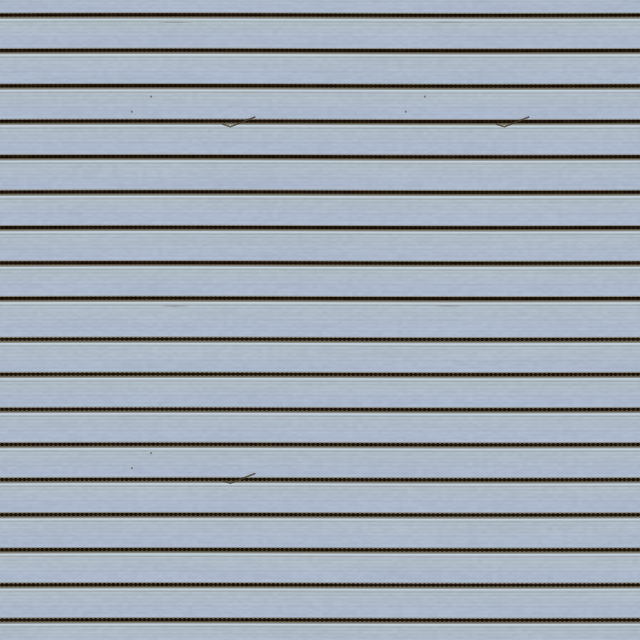
Reproduce this texture procedurally as a WebGL 1 fragment shader.

```glsl
precision highp float;
// Pale blue-grey horizontal slats parted by dark stitched gaps, with a few scratches and specks.
uniform vec2 u_resolution;

const float TAU = 6.2831853;

// Layout, measured downwards in canvas heights: 9 + 8 slats and one wide slat
const float FIRST_GAP = 0.5300;
const float LOWER_PITCH = 0.05483;
const float LOWER_SPAN = 9.0 * LOWER_PITCH;
const float UPPER_PITCH = 0.05534;
const float UPPER_END = LOWER_SPAN + 8.0 * UPPER_PITCH;
const float WIDE_PITCH = 1.0 - UPPER_END;

// Gap and wear
const float GAP_HALF = 0.0024;
const float STITCHES = 144.0;
const float WOBBLE = 0.0004;
const float GRAIN_CELLS = 128.0;
const vec2 WEAR_ORIGIN = vec2(0.360, 0.197);
const vec2 WEAR_STEP = vec2(0.428, 0.557);

const vec3 SLAT_TOP = vec3(0.685, 0.735, 0.775);
const vec3 SLAT_BOTTOM = vec3(0.672, 0.722, 0.800);
const vec3 HIGHLIGHT = vec3(0.77, 0.82, 0.85);
const vec3 GREY = vec3(0.54, 0.55, 0.54);
const vec3 OLIVE = vec3(0.45, 0.44, 0.38);
const vec3 DARK_OLIVE = vec3(0.28, 0.25, 0.19);
const vec3 BROWN = vec3(0.16, 0.12, 0.07);
const vec3 BLACK = vec3(0.08, 0.04, 0.01);

float hash(vec2 p) {
  return fract(sin(dot(p, vec2(12.99, 78.23))) * 4375.85);
}

// Value noise that wraps after the given number of cells
float wrapNoise(vec2 p, vec2 cells) {
  vec2 i = floor(p * cells), f = fract(p * cells);
  f = f * f * (3.0 - 2.0 * f);
  vec2 a = mod(i, cells), b = mod(i + 1.0, cells);
  return mix(mix(hash(a), hash(vec2(b.x, a.y)), f.x),
             mix(hash(vec2(a.x, b.y)), hash(b), f.x), f.y);
}

// Soft-edged band between lo and hi
float band(float x, float lo, float hi, float soft) {
  return smoothstep(lo - soft, lo + soft, x) - smoothstep(hi - soft, hi + soft, x);
}

float segment(vec2 p, vec2 a, vec2 b) {
  vec2 d = b - a;
  return length(p - a - d * clamp(dot(p - a, d) / dot(d, d), 0.0, 1.0));
}

void main() {
  vec2 uv = gl_FragCoord.xy / u_resolution;
  vec2 p = vec2(uv.x, 1.0 - uv.y);
  float soft = max(0.6 / u_resolution.y, 0.0007);

  // Find the slat and the signed distance below the nearest gap
  float down = fract(p.y - FIRST_GAP + WOBBLE * sin(TAU * p.x));
  float pitch = LOWER_PITCH;
  float s = mod(down, LOWER_PITCH);
  if (down >= UPPER_END) {
    pitch = WIDE_PITCH;
    s = down - UPPER_END;
  } else if (down >= LOWER_SPAN) {
    pitch = UPPER_PITCH;
    s = mod(down - LOWER_SPAN, UPPER_PITCH);
  }
  float d = s < pitch - 0.015 ? s : s - pitch;
  float stitched = (down < LOWER_SPAN - 0.02 || down > 0.98) ? 1.0 : 0.4;

  // Slat face: gradient, fine ribs fading downwards, and grain
  float t = s / pitch;
  vec3 color = mix(SLAT_TOP, SLAT_BOTTOM, smoothstep(0.2, 0.85, t));
  float ribs = sin(TAU * s / 0.0058) + 0.6 * sin(TAU * s / 0.0091);
  color += 0.012 * ribs * (1.0 - 0.7 * t);
  color += 0.025 * (wrapNoise(p, vec2(GRAIN_CELLS, 2.0 * GRAIN_CELLS)) - 0.5);
  color += 0.015 * (wrapNoise(p, vec2(8.0, 90.0)) - 0.5);

  // Lips around the gap
  color = mix(color, GREY, 0.35 * band(d, 0.0102, 0.0118, soft));
  color = mix(color, HIGHLIGHT, 0.9 * band(d, 0.0062, 0.0086, soft));
  color = mix(color, GREY, band(d, -0.0040, 0.0058, soft));
  color = mix(color, OLIVE, band(d, -0.0028, 0.0044, soft));
  color = mix(color, DARK_OLIVE, 0.7 * band(d, 0.0020, 0.0034, soft));

  // Dark gap with a scalloped, stitched edge
  float stitch = 0.5 + 0.5 * cos(TAU * STITCHES * p.x);
  float halfGap = GAP_HALF - 0.0008 * stitched * stitch;
  float fleck = wrapNoise(p, vec2(96.0, 32.0));
  vec3 gapColor = mix(BLACK, BROWN, clamp(0.65 * stitched * stitch + 0.5 * fleck, 0.0, 1.0));
  color = mix(color, gapColor, band(d, -halfGap, halfGap, soft));

  // Repeated wear: a hooked scratch, two specks and a long smudge
  for (int i = 0; i < 4; i++) {
    float n = float(i);
    vec2 place = WEAR_ORIGIN + WEAR_STEP * vec2(mod(n, 2.0), floor(n / 2.0));
    vec2 q = fract(p - place + 0.5) - 0.5;
    float strength = i == 3 ? 0.0 : 0.75;
    float hook = min(segment(q, vec2(-0.012, -0.003), vec2(0.0, 0.001)),
                     segment(q, vec2(0.0, 0.001), vec2(0.038, -0.014)));
    float specks = min(length(q - vec2(-0.124, -0.046)), length(q - vec2(-0.154, -0.0225)));
    float smudge = length((q - vec2(-0.087, 0.281)) / vec2(0.024, 0.0016));
    color = mix(color, DARK_OLIVE, strength * (1.0 - smoothstep(0.0004, 0.0004 + 2.0 * soft, hook)));
    color = mix(color, OLIVE, strength * (1.0 - smoothstep(0.0008, 0.0008 + 2.0 * soft, specks)));
    color = mix(color, GREY, 0.5 * (1.0 - smoothstep(0.4, 1.2, smudge)));
  }

  gl_FragColor = vec4(color, 1.0);
}
```
